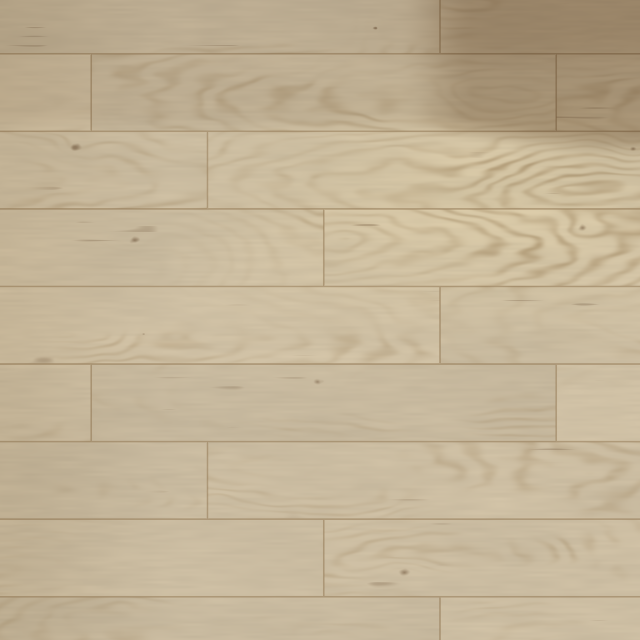
This texture is drawn by a WebGL 2 fragment shader. Its source:

```glsl
#version 300 es
precision highp float;

uniform vec2 u_resolution;
out vec4 fragColor;

const float ROW_HEIGHT = 0.1212;
const float FIRST_SEAM = 0.0840;
const float PLANK_LENGTH = 0.7266;
const float FIRST_JOINT = 0.6875;
const float SEAM_HALF_WIDTH = 0.0004;

const vec3 PALE_OAK = vec3(0.797, 0.740, 0.634);
const vec3 WARM_OAK = vec3(0.835, 0.775, 0.640);
const vec3 GRAIN_BROWN = vec3(0.610, 0.510, 0.360);
const vec3 KNOT_BROWN = vec3(0.420, 0.320, 0.220);
const vec3 SEAM_BROWN = vec3(0.590, 0.490, 0.350);
const vec3 SHADOW_TINT = vec3(0.755, 0.705, 0.650);

float hash(vec2 p) {
    vec3 q = fract(p.xyx * vec3(0.1031, 0.1030, 0.0973));
    q += dot(q, q.yzx + 33.33);
    return fract((q.x + q.y) * q.z);
}

float noise(vec2 p) {
    vec2 cell = floor(p);
    vec2 f = fract(p);
    f = f * f * (3.0 - 2.0 * f);
    float low = mix(hash(cell), hash(cell + vec2(1.0, 0.0)), f.x);
    float high = mix(hash(cell + vec2(0.0, 1.0)), hash(cell + 1.0), f.x);
    return mix(low, high, f.y);
}

float fbm(vec2 p) {
    float sum = 0.0;
    float gain = 0.5;
    for (int i = 0; i < 4; i++) {
        sum += gain * noise(p);
        p = p * 2.03 + 17.3;
        gain *= 0.5;
    }
    return sum;
}

// Long fine fibres running along the plank
float fibres(vec2 p) {
    return 0.6 * noise(p * vec2(2.5, 32.0)) + 0.4 * noise(p * vec2(4.0, 15.0)) - 0.5;
}

// Long growth rings, bent by noise and swollen around a knot
float cathedral(vec2 p, vec2 centre, float swell, vec2 seed) {
    vec2 d = (p - centre) * vec2(0.20, 1.0);
    float field = length(d) + 0.55 * fbm(p * vec2(0.50, 1.3) + seed);
    field += 0.04 * noise(p * vec2(2.0, 8.0) + seed) + 0.15 * swell;
    float ring = 0.5 + 0.5 * sin(field * 56.0);
    return ring * ring * (0.5 + 0.5 * noise(p * vec2(4.0, 20.0) + seed));
}

// Sparse thin dark cracks
float cracks(vec2 p) {
    float streak = noise(p * vec2(1.2, 17.0));
    return smoothstep(0.90, 0.99, streak) * smoothstep(0.5, 0.75, noise(p * vec2(0.9, 1.7) + 41.0));
}

float seamLine(float dist, float pixel) {
    return 1.0 - smoothstep(SEAM_HALF_WIDTH, SEAM_HALF_WIDTH + max(1.1 * pixel, 0.0016), dist);
}

// Soft shade over the upper right part of the floor
float shadowAmount(vec2 pos) {
    float edge = 0.202 + 0.035 * smoothstep(0.6, 1.0, pos.x);
    float below = 1.0 - smoothstep(edge - 0.030, edge + 0.015, pos.y);
    float across = 0.24 + 0.56 * smoothstep(0.62, 0.74, pos.x);
    float top = 0.24 * smoothstep(0.5, 0.8, pos.x) * (1.0 - smoothstep(0.05, 0.13, pos.y));
    return below * (across + top);
}

void main() {
    vec2 pos = gl_FragCoord.xy / u_resolution;
    pos.y = 1.0 - pos.y;
    float pixel = 1.0 / min(u_resolution.x, u_resolution.y);

    // Rows step sideways by a quarter of a plank
    float rowPos = (pos.y - FIRST_SEAM) / ROW_HEIGHT + 1.0;
    float row = floor(rowPos);
    float plankPos = (pos.x - FIRST_JOINT) / PLANK_LENGTH - 0.25 * row;
    vec2 id = vec2(floor(plankPos), row) + 20.0;
    vec2 local = vec2(fract(plankPos), fract(rowPos));
    vec2 p = local * vec2(PLANK_LENGTH / ROW_HEIGHT, 1.0);
    vec2 seed = 60.0 * vec2(hash(id), hash(id + 7.7));

    // Board tone, warmer and more figured right of the middle
    vec2 toBold = (pos - vec2(0.78, 0.31)) * vec2(2.6, 6.0);
    float bold = exp(-dot(toBold, toBold)) * smoothstep(-2.0, -1.0, -abs(plankPos + 0.25 * row) * 0.1);
    vec3 color = mix(PALE_OAK, WARM_OAK, 0.8 * bold);
    color *= 1.0 + 0.040 * (hash(id + 3.1) - 0.5);
    color *= 1.0 + 0.070 * (fbm(p * vec2(0.5, 2.0) + seed) - 0.5);
    color *= 1.0 + 0.045 * fibres(p + seed);

    // Grain figure fades in and out along each board
    vec2 knotAt = vec2(0.5 + 5.0 * hash(id + 5.3), 0.2 + 0.6 * hash(id + 9.1));
    vec2 toKnot = (p - knotAt) * vec2(0.7, 1.0);
    float swell = exp(-20.0 * dot(toKnot, toKnot));
    vec2 centre = vec2(6.0 * hash(id + 1.9), 0.3 + 0.5 * hash(id + 4.4));
    float patches = smoothstep(0.45, 0.68, fbm(p * vec2(0.45, 1.5) + seed + 9.0));
    float figure = mix(0.30 * patches, 0.32 + 0.30 * patches, bold);
    color = mix(color, GRAIN_BROWN, figure * cathedral(p, centre, swell, seed));

    // Small knots on some boards, and cracks
    float knotSize = 0.020 + 0.025 * hash(id + 6.2);
    float knot = 1.0 - smoothstep(0.2 * knotSize, 1.7 * knotSize, length(toKnot) + 0.03 * noise(p * 18.0));
    color = mix(color, KNOT_BROWN, 0.55 * knot * step(0.4, hash(id + 2.6)));
    color = mix(color, KNOT_BROWN, 0.28 * cracks(p + seed));

    // Seams between rows and at board ends
    vec2 toEdge = min(local, 1.0 - local) * vec2(PLANK_LENGTH, ROW_HEIGHT);
    float seam = max(seamLine(toEdge.x, pixel), seamLine(toEdge.y, pixel));
    color = mix(color, SEAM_BROWN, 0.58 * seam);

    // Room light
    color *= mix(vec3(1.0), SHADOW_TINT, shadowAmount(pos));
    color *= mix(vec3(0.950, 0.938, 0.915), vec3(1.0), smoothstep(-0.05, 0.30, pos.x));
    fragColor = vec4(color, 1.0);
}
```
